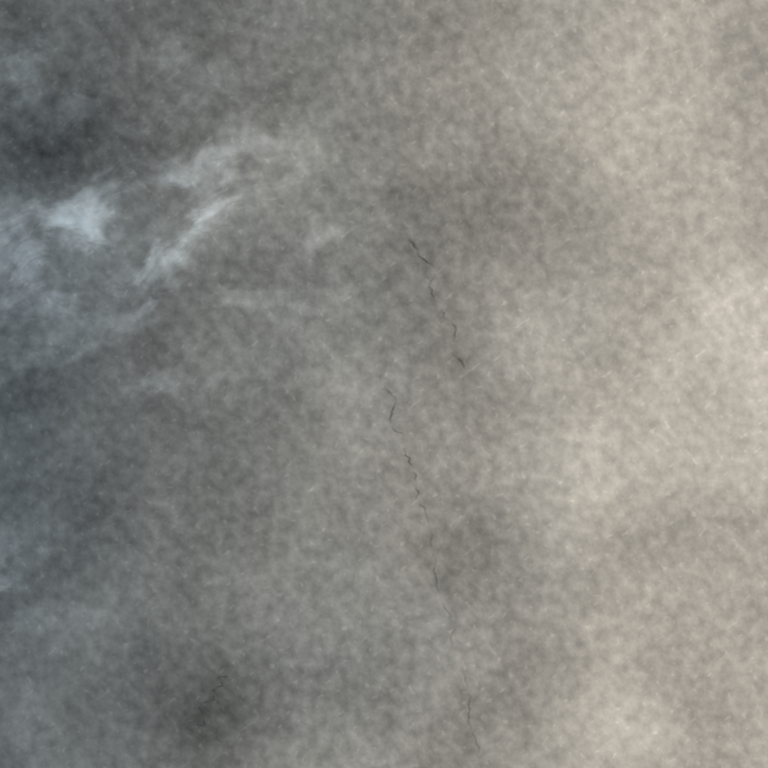
This texture is drawn by a WebGL 2 fragment shader. Its source:

```glsl
#version 300 es
precision highp float;
// Weathered stone wall: cool shaded left with pale wisps, warm lit right, fine grain and hairline cracks.

#define SHADE_LEVEL 0.385
#define LIGHT_LEVEL 0.640
#define COOL_TINT vec3(0.965, 1.0, 0.995)
#define WARM_TINT vec3(1.035, 1.0, 0.938)
#define MOTTLE_AMOUNT 0.085
#define WISP_AMOUNT 0.22
#define GRAIN_SCALE 62.0
#define GRAIN_AMOUNT 0.085
#define CRACK_WIDTH 0.0028
#define CRACK_DEPTH 0.11

uniform vec2 u_resolution;
out vec4 fragColor;

// Random unit gradient for a lattice cell
vec2 cellGradient(vec2 cell) {
    uvec2 q = uvec2(ivec2(cell) + 4096);
    uint h = q.x * 374761393u + q.y * 668265263u;
    h = (h ^ (h >> 13)) * 1274126177u;
    h ^= h >> 16;
    float angle = float(h & 65535u) * 6.2832 / 65536.0;
    return vec2(cos(angle), sin(angle));
}

// Gradient noise, roughly -0.7 to 0.7
float gradientNoise(vec2 p) {
    vec2 i = floor(p), f = p - i;
    vec2 w = f * f * f * (f * (f * 6.0 - 15.0) + 10.0);
    vec2 e = vec2(1.0, 0.0);
    float a = dot(cellGradient(i), f);
    float b = dot(cellGradient(i + e), f - e);
    float c = dot(cellGradient(i + e.yx), f - e.yx);
    float d = dot(cellGradient(i + e.xx), f - e.xx);
    return mix(mix(a, b, w.x), mix(c, d, w.x), w.y);
}

float fbm(vec2 p, int octaves) {
    float sum = 0.0, amplitude = 1.0;
    for (int i = 0; i < octaves; i++) {
        sum += amplitude * gradientNoise(p);
        p = mat2(1.6, 1.2, -1.2, 1.6) * p + 17.3;
        amplitude *= 0.55;
    }
    return sum;
}

// Soft elliptical patch
float patchAt(vec2 p, vec2 center, vec2 radius) {
    vec2 d = (p - center) / radius;
    return exp(-dot(d, d));
}

// Broken hairline between two points, wandering sideways
float crack(vec2 p, vec2 a, vec2 b, float seed) {
    vec2 along = b - a;
    float t = clamp(dot(p - a, along) / dot(along, along), 0.0, 1.0);
    float wander = 0.016 * fbm(vec2(t * 5.0, seed), 4) * smoothstep(0.0, 0.15, t);
    vec2 side = normalize(vec2(-along.y, along.x));
    float dist = length(p - a - along * t - side * wander);
    float broken = smoothstep(-0.25, 0.3, gradientNoise(vec2(t * 9.0, seed + 5.5)));
    float line = 1.0 - smoothstep(0.2 * CRACK_WIDTH, CRACK_WIDTH, dist);
    return broken * (line + 0.25 * exp(-dist * dist / 0.0003));
}

// Broad light and shade across the wall
float broadLight(vec2 p) {
    float v = mix(SHADE_LEVEL, LIGHT_LEVEL, smoothstep(-0.1, 1.02, p.x + 0.10 * (0.5 - p.y)));
    v += 0.13 * patchAt(p, vec2(1.00, 0.55), vec2(0.16, 0.12));
    v += 0.10 * patchAt(p, vec2(0.83, 0.89), vec2(0.13, 0.12));
    v += 0.07 * patchAt(p, vec2(0.82, 0.05), vec2(0.07, 0.10));
    v += 0.05 * patchAt(p, vec2(0.72, 0.40), vec2(0.18, 0.14));
    v += 0.06 * patchAt(p, vec2(0.44, 0.49), vec2(0.07, 0.04));
    v -= 0.10 * patchAt(p, vec2(0.05, 0.84), vec2(0.15, 0.09));
    v -= 0.06 * patchAt(p, vec2(0.04, 0.42), vec2(0.20, 0.12));
    v -= 0.06 * patchAt(p, vec2(0.54, 0.65), vec2(0.12, 0.10));
    v -= 0.07 * patchAt(p, vec2(0.63, 0.27), vec2(0.07, 0.16));
    v -= 0.07 * patchAt(p, vec2(0.28, 0.09), vec2(0.06, 0.08));
    return v - 0.04 * patchAt(p, vec2(0.98, 0.80), vec2(0.10, 0.20));
}

// Pale cloudy streaks, rising gently to the right
float wisps(vec2 p) {
    vec2 q = mat2(0.95, -0.31, 0.31, 0.95) * p;
    q += 0.025 * vec2(fbm(p * 9.0, 3), fbm(p * 9.0 + 31.0, 3));
    float streaks = smoothstep(-0.25, 0.65, fbm(q * vec2(7.0, 15.0) + 3.7, 5));
    float core = patchAt(p, vec2(0.07, 0.665), vec2(0.17, 0.07));
    float zone = patchAt(p, vec2(0.24, 0.74), vec2(0.20, 0.14))
        + 0.8 * patchAt(p, vec2(0.06, 0.93), vec2(0.16, 0.06))
        + 0.7 * patchAt(p, vec2(0.14, 0.51), vec2(0.14, 0.05))
        + 0.9 * patchAt(p, vec2(0.02, 0.25), vec2(0.08, 0.05));
    return streaks * min(zone, 1.0) + core * (0.35 + 1.0 * streaks);
}

void main() {
    vec2 p = gl_FragCoord.xy / u_resolution;
    float leftness = 1.0 - smoothstep(0.1, 0.6, p.x);

    float wisp = wisps(p);
    float value = broadLight(p) + WISP_AMOUNT * wisp;
    value += MOTTLE_AMOUNT * fbm(p * 6.0 + 11.0, 5);

    // Fine grain, slightly stretched along a diagonal
    vec2 grainPos = mat2(0.8, -0.6, 0.6, 0.8) * p * vec2(1.0, 0.9);
    float grain = fbm(grainPos * GRAIN_SCALE, 3);
    float fleck = smoothstep(0.28, 0.6, gradientNoise(grainPos * vec2(95.0, 130.0) + 7.0));
    value += GRAIN_AMOUNT * (grain + 0.7 * fleck) * mix(1.0, 0.8, leftness);

    float cracks = crack(p, vec2(0.495, 0.51), vec2(0.553, 0.336), 1.5)
        + 0.7 * crack(p, vec2(0.553, 0.336), vec2(0.620, 0.02), 4.5)
        + 0.8 * crack(p, vec2(0.605, 0.52), vec2(0.540, 0.69), 8.5)
        + 0.6 * crack(p, vec2(0.250, 0.05), vec2(0.295, 0.12), 12.5);
    value -= CRACK_DEPTH * cracks;

    float warmth = smoothstep(0.0, 0.85, p.x + 0.12 * fbm(p * 4.0 + 23.0, 3));
    vec3 color = value * mix(COOL_TINT, WARM_TINT, warmth);
    color += vec3(-0.012, 0.002, 0.018) * (wisp * leftness + patchAt(p, vec2(0.0, 0.45), vec2(0.14, 0.5)));
    fragColor = vec4(clamp(color, 0.0, 1.0), 1.0);
}
```
